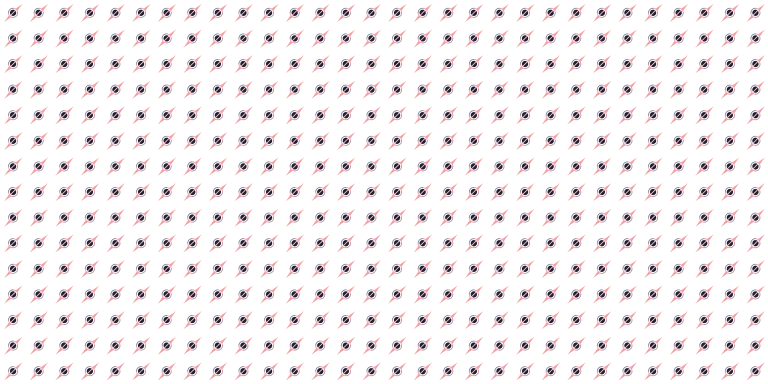
Write a WebGL 1 fragment shader that draws this pattern.

```glsl
precision highp float;
// Grid of small ringed dark discs, each crossed by a tapering pink diagonal flare.

uniform vec2 u_resolution;

#define ROWS 15.0
#define CENTER vec2(0.51, 0.5)
#define DISC_RADIUS 0.122
#define RING_RADIUS 0.178
#define RING_HALF_WIDTH 0.017
#define FLARE_LENGTH 0.51
#define FLARE_HALF_WIDTH 0.068
#define SLIT_HALF_WIDTH 0.017
#define PAPER vec3(1.0)
#define INK vec3(0.13, 0.12, 0.19)
#define STEEL vec3(0.50, 0.50, 0.60)
#define PINK vec3(0.95, 0.62, 0.65)

const int SAMPLES = 4;

// Coverage of a shape from its signed distance and the sample width.
float cover(float d, float width) {
  return clamp(0.5 - d / width, 0.0, 1.0);
}

// Spindle along x, widest at the middle, with slightly concave sides.
float flareDistance(vec2 q) {
  float taper = clamp(1.0 - abs(q.x) / FLARE_LENGTH, 0.0, 1.0);
  float halfWidth = FLARE_HALF_WIDTH * 1.35 * pow(taper, 1.15);
  return max(abs(q.y) - halfWidth, abs(q.x) - FLARE_LENGTH);
}

vec3 motif(vec2 p, float width) {
  // Axes along and across the rising diagonal.
  vec2 q = vec2(p.x + p.y, p.y - p.x) * 0.70711;
  float r = length(p);
  vec3 color = PAPER;

  // Flare wings, leaning a little toward the lower right.
  color = mix(color, PINK, cover(flareDistance(q + vec2(0.0, 0.012)), width));

  // Pale gap, then the ring, tinted pink where the flare passes in front.
  color = mix(color, PAPER, cover(r - RING_RADIUS, width));
  float front = smoothstep(0.06, 0.16, -q.y) * 0.55;
  float ends = smoothstep(0.11, 0.16, abs(q.x));
  vec3 ringColor = mix(STEEL, PINK, max(front, ends));
  color = mix(color, ringColor, cover(abs(r - RING_RADIUS) - RING_HALF_WIDTH, width));

  // Dark disc split by a thin light slit.
  color = mix(color, INK, cover(r - DISC_RADIUS, width));
  float slit = max(abs(q.y) - SLIT_HALF_WIDTH, abs(q.x) - RING_RADIUS);
  return mix(color, mix(PINK, PAPER, 0.45), cover(slit, width));
}

void main() {
  float scale = ROWS / u_resolution.y;
  float width = scale / float(SAMPLES);
  vec3 sum = vec3(0.0);

  // Average a small grid of samples to keep the fine lines smooth.
  for (int j = 0; j < SAMPLES; j++) {
    for (int i = 0; i < SAMPLES; i++) {
      vec2 jitter = (vec2(float(i), float(j)) + 0.5) / float(SAMPLES) - 0.5;
      vec2 cell = fract((gl_FragCoord.xy + jitter) * scale);
      sum += motif(cell - CENTER, width);
    }
  }
  gl_FragColor = vec4(sum / float(SAMPLES * SAMPLES), 1.0);
}
```
